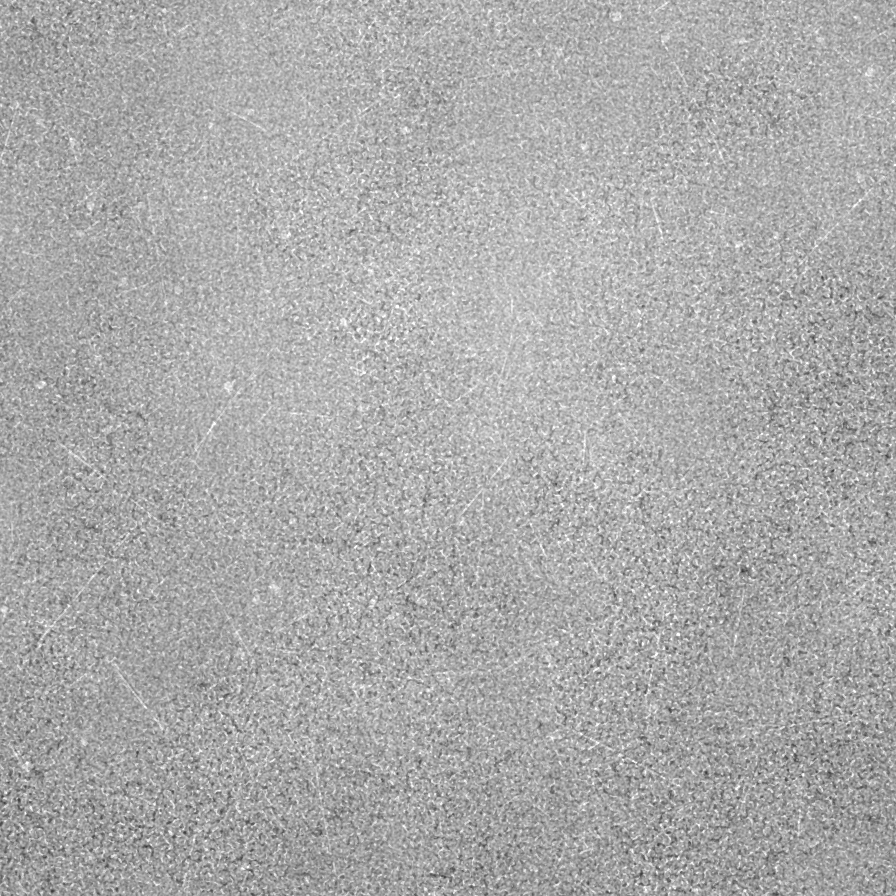
Write a WebGL 1 fragment shader that draws this texture.

```glsl
precision highp float;
// Worn grey concrete: soft light centre, fine grit, pale chips, dark pits and thin scratches.
uniform vec2 u_resolution;

#define EDGE_TONE 0.622
#define CENTRE_GLOW 0.105
#define CLOUD_AMOUNT 0.06
#define GRAIN_SCALE 310.0
#define GRAIN_AMOUNT 0.25
#define SPECK_AMOUNT 0.17
#define GRIT_AMOUNT 0.13
#define PIT_AMOUNT 0.13
#define CHIP_AMOUNT 0.14
#define SCRATCH_AMOUNT 0.17
#define SCRATCH_WIDTH 0.0005
#define WEAVE_AMOUNT 0.045

const float TAU = 6.28318;

float hash(vec2 p) {
  vec3 q = fract(vec3(p.xyx) * 0.1031);
  q += dot(q, q.yzx + 33.33);
  return fract((q.x + q.y) * q.z);
}

vec2 hash2(vec2 p) {
  return vec2(hash(p + 17.3), hash(p + 91.7));
}

mat2 rotation(float angle) {
  float c = cos(angle), s = sin(angle);
  return mat2(c, s, -s, c);
}

float cornerSlope(vec2 cell, vec2 offset) {
  float angle = TAU * hash(cell);
  return dot(vec2(cos(angle), sin(angle)), offset);
}

// Gradient noise, roughly -0.7 to 0.7
float noise(vec2 p) {
  vec2 i = floor(p), f = p - i;
  vec2 u = f * f * f * (f * (f * 6.0 - 15.0) + 10.0);
  vec2 e = vec2(1.0, 0.0);
  float low = mix(cornerSlope(i, f), cornerSlope(i + e, f - e), u.x);
  float high = mix(cornerSlope(i + e.yx, f - e.yx), cornerSlope(i + 1.0, f - 1.0), u.x);
  return mix(low, high, u.y);
}

float fbm(vec2 p) {
  float sum = 0.0, amplitude = 0.75;
  for (int i = 0; i < 4; i++) {
    sum += amplitude * noise(p);
    p = rotation(0.6) * p * 2.03 + 19.7;
    amplitude *= 0.55;
  }
  return sum;
}

// One randomly turned line per occupied cell, fading towards its ends
float scratches(vec2 uv, float cells, float share, float pixel) {
  vec2 p = uv * cells, home = floor(p);
  float ink = 0.0;
  for (int y = -1; y <= 1; y++) {
    for (int x = -1; x <= 1; x++) {
      vec2 cell = home + vec2(float(x), float(y));
      vec2 id = cell + cells * 3.7;
      vec2 q = rotation(TAU * hash(id + 5.1)) * (p - cell - hash2(id));
      q.y += 0.12 * (hash(id + 7.7) - 0.5) * q.x * q.x;
      float halfLength = mix(0.25, 0.95, hash(id + 2.9));
      float line = 1.0 - smoothstep(SCRATCH_WIDTH, SCRATCH_WIDTH + pixel, abs(q.y) / cells);
      line *= 1.0 - smoothstep(0.5 * halfLength, halfLength, abs(q.x));
      ink = max(ink, line * step(hash(id), share) * mix(0.35, 1.0, hash(id + 8.3)));
    }
  }
  return ink;
}

// Small ragged flakes, some of them hollow rings
float chips(vec2 uv, float cells, float share, float pixel) {
  vec2 p = uv * cells, home = floor(p);
  float ragged = 0.003 * noise(uv * 190.0);
  float ink = 0.0;
  for (int y = -1; y <= 1; y++) {
    for (int x = -1; x <= 1; x++) {
      vec2 cell = home + vec2(float(x), float(y));
      float radius = mix(0.0012, 0.0055, pow(hash(cell + 3.3), 3.0));
      float d = length(p - cell - hash2(cell)) / cells + ragged - radius;
      d = mix(d, abs(d) - 0.0006, step(0.85, hash(cell + 6.1)));
      ink = max(ink, (1.0 - smoothstep(-pixel, pixel, d)) * step(hash(cell), share));
    }
  }
  return ink;
}

void main() {
  vec2 uv = gl_FragCoord.xy / min(u_resolution.x, u_resolution.y);
  float pixel = 1.0 / min(u_resolution.x, u_resolution.y);

  // Broad light and wear, strongest at the lower right
  vec2 fromGlow = (uv - vec2(0.57, 0.66)) * vec2(1.9, 1.6);
  float corner = smoothstep(0.5, 1.3, uv.x * 0.65 + 1.0 - uv.y);
  float wear = clamp(0.35 + 0.9 * fbm(uv * 6.0 + 41.0) + 0.45 * corner, 0.0, 1.0);
  float tone = EDGE_TONE + CENTRE_GLOW * exp(-dot(fromGlow, fromGlow));
  tone += CLOUD_AMOUNT * fbm(uv * 4.0 + 7.0) - 0.025 * corner;

  // Faint brushed weave
  vec2 bent = uv + 0.01 * noise(uv * 9.0);
  tone += WEAVE_AMOUNT * (noise(bent * vec2(14.0, 170.0)) + noise(bent * vec2(170.0, 11.0) + 63.0));

  // Fine grain, bright specks and dark grit
  vec2 grainPoint = rotation(0.45) * uv * GRAIN_SCALE + 300.0;
  float grain = 0.85 * noise(grainPoint) + 0.45 * noise(rotation(0.9) * grainPoint * 0.53 + 77.0);
  float speck = smoothstep(0.16, 0.42, noise(rotation(0.5) * grainPoint * 0.76 + 130.0));
  float grit = smoothstep(0.08, 0.4, noise(rotation(1.3) * grainPoint * 0.62 + 510.0));
  tone += GRAIN_AMOUNT * mix(0.8, 1.2, wear) * grain;
  tone += SPECK_AMOUNT * mix(0.6, 1.35, wear) * speck;
  tone -= GRIT_AMOUNT * mix(0.4, 1.4, wear) * grit;

  // Pits, chips and scratches
  float pit = smoothstep(0.12, 0.5, fbm(uv * 62.0 + 11.0));
  tone -= PIT_AMOUNT * pit * smoothstep(0.15, 0.8, wear);
  tone += CHIP_AMOUNT * chips(uv, 34.0, 0.35, pixel);
  float lines = scratches(uv, 7.0, 0.8, pixel) + 0.8 * scratches(uv, 20.0, 0.6, pixel);
  tone += SCRATCH_AMOUNT * lines * smoothstep(-0.45, 0.15, noise(uv * 60.0 + 5.0));

  gl_FragColor = vec4(vec3(clamp(tone, 0.0, 1.0)), 1.0);
}
```
